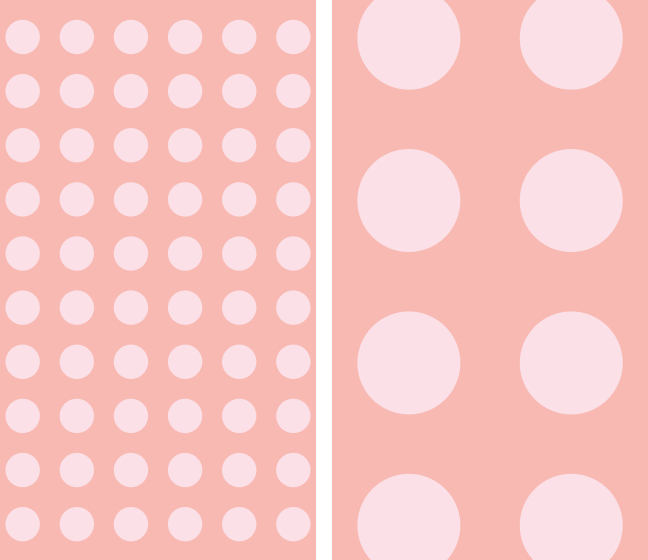
Left: the whole. Right: its middle third, enlarged.
A WebGL 2 fragment shader for this pattern:

```glsl
#version 300 es
precision highp float;
// Flat pale pink polka dots in a square grid on a salmon pink ground.
// Each point finds its nearest grid centre, then a circle distance
// function shades the dot. Lengths are fractions of the canvas width.

#define GRID_SIZE vec2(6.0, 10.0)        // dots across and down
#define PITCH 0.1713                     // spacing between dot centres
#define FIRST_CENTRE vec2(0.0718, 0.1134) // lower left dot
#define DOT_RADIUS 0.0543
#define GROUND_COLOUR vec3(0.970, 0.727, 0.700)
#define DOT_COLOUR vec3(0.984, 0.878, 0.906)

uniform vec2 u_resolution;
out vec4 fragColour;

// Signed distance to the nearest dot; clamping keeps the grid finite.
float dotGridDistance(vec2 point) {
    vec2 cell = round((point - FIRST_CENTRE) / PITCH);
    cell = clamp(cell, vec2(0.0), GRID_SIZE - 1.0);
    vec2 centre = FIRST_CENTRE + cell * PITCH;
    return length(point - centre) - DOT_RADIUS;
}

void main() {
    float pixel = 1.0 / u_resolution.x;
    vec2 point = gl_FragCoord.xy * pixel;

    // Blend across one pixel for a smooth edge.
    float coverage = clamp(0.5 - dotGridDistance(point) / pixel, 0.0, 1.0);
    fragColour = vec4(mix(GROUND_COLOUR, DOT_COLOUR, coverage), 1.0);
}
```
